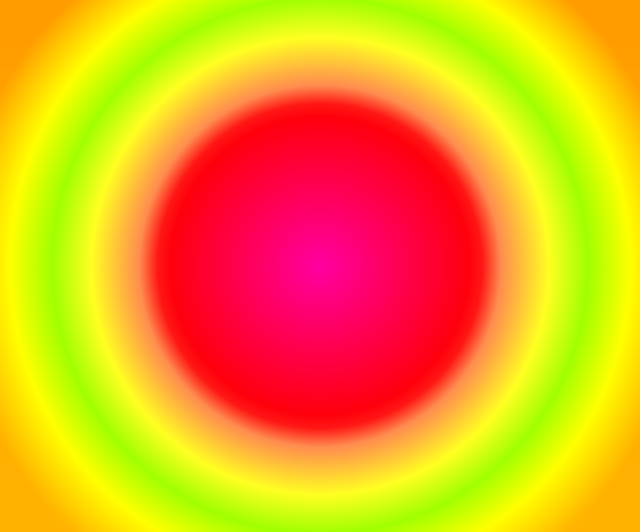
Reproduce this background procedurally as a Shadertoy shader.

```glsl
#define CORE_EDGE 0.281
#define EMBER_EDGE 0.305
#define CORAL_RING 0.340
#define LEMON_RING 0.430
#define LIME_RING 0.503
#define YELLOW_RING 0.583
#define AMBER_EDGE 0.685

const vec3 MAGENTA = vec3(1.0, 0.0, 0.63);
const vec3 RED     = vec3(1.0, 0.0, 0.05);
const vec3 EMBER   = vec3(1.0, 0.09, 0.08);
const vec3 CORAL   = vec3(1.0, 0.55, 0.31);
const vec3 LEMON   = vec3(1.0, 1.0, 0.13);
const vec3 LIME    = vec3(0.63, 1.0, 0.0);
const vec3 YELLOW  = vec3(1.0, 1.0, 0.0);
const vec3 AMBER_LOW  = vec3(1.0, 0.70, 0.0);
const vec3 AMBER_HIGH = vec3(1.0, 0.61, 0.0);

// Linear rise from 0 at start to 1 at end
float ramp(float start, float end, float x) {
    return clamp((x - start) / (end - start), 0.0, 1.0);
}

void mainImage(out vec4 fragColor, in vec2 fragCoord) {
    // Distance from the centre in canvas heights
    float radius = length(fragCoord - 0.5 * iResolution.xy) / iResolution.y;
    float height = fragCoord.y / iResolution.y;

    // Glowing core
    vec3 color = mix(MAGENTA, RED, ramp(0.0, CORE_EDGE, radius));
    color = mix(color, EMBER, ramp(CORE_EDGE, EMBER_EDGE, radius));
    color = mix(color, CORAL, ramp(EMBER_EDGE, CORAL_RING, radius));

    // Bright rings
    color = mix(color, LEMON, ramp(CORAL_RING, LEMON_RING, radius));
    color = mix(color, LIME, ramp(LEMON_RING, LIME_RING, radius));
    color = mix(color, YELLOW, ramp(LIME_RING, YELLOW_RING, radius));

    // Corners, deeper towards the top
    vec3 amber = mix(AMBER_LOW, AMBER_HIGH, height);
    color = mix(color, amber, ramp(YELLOW_RING, AMBER_EDGE, radius));

    fragColor = vec4(color, 1.0);
}
```
